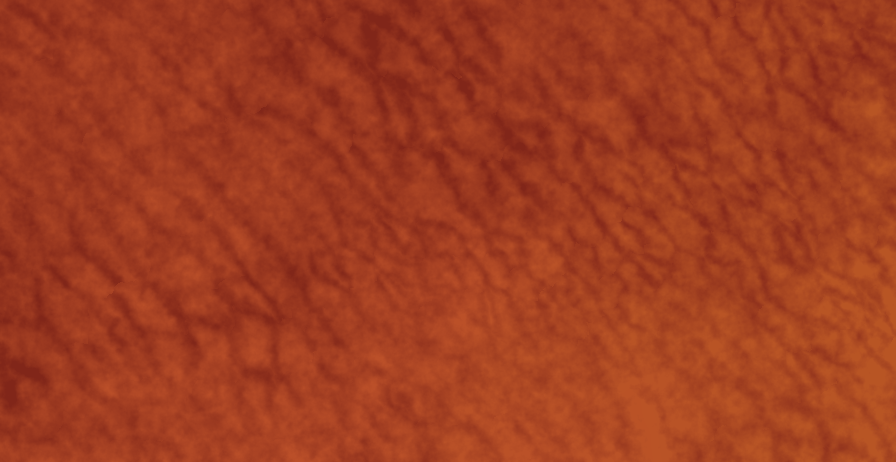
Reproduce this texture procedurally as a WebGL 2 fragment shader.

```glsl
#version 300 es
precision highp float;
// Warm red-brown leather with soft diagonal creases and an uneven orange glow.

#define CELLS 13.5          // creases per canvas height, across the grain
#define STRETCH 1.7         // cell length relative to cell width
#define GRAIN_ANGLE -0.87   // direction of the long creases, radians
#define WARP 0.032          // wobble of the creases
#define CREASE_WIDTH 0.20   // in cell widths
#define CREASE_DEPTH 0.85
#define MOTTLE 0.85         // strength of the broad cloudy tone
#define GRAIN 0.80          // strength of the fine surface grain
#define BASE_TONE 0.86
#define DARK_RED vec3(0.550, 0.180, 0.109)
#define LIGHT_RED vec3(0.698, 0.285, 0.150)
#define LIGHT_ORANGE vec3(0.688, 0.302, 0.136)

uniform vec2 u_resolution;
out vec4 fragColor;

vec2 hash2(vec2 p) {
    vec3 q = fract(p.xyx * vec3(0.1031, 0.1030, 0.0973));
    q += dot(q, q.yzx + 33.33);
    return fract((q.xx + q.yz) * q.zy);
}

float noise(vec2 p) {
    vec2 i = floor(p), f = fract(p);
    f = f * f * (3.0 - 2.0 * f);
    float low = mix(hash2(i).x, hash2(i + vec2(1, 0)).x, f.x);
    float high = mix(hash2(i + vec2(0, 1)).x, hash2(i + vec2(1, 1)).x, f.x);
    return mix(low, high, f.y);
}

float fbm(vec2 p) {
    float sum = 0.0, amplitude = 0.5;
    for (int i = 0; i < 4; i++) {
        sum += amplitude * noise(p);
        p = mat2(1.6, 1.2, -1.2, 1.6) * p + 17.3;
        amplitude *= 0.5;
    }
    return sum / 0.9375;
}

// Soft cell borders; those running along the grain are the deepest.
float creases(vec2 q) {
    vec2 cell = floor(q), f = fract(q);
    vec2 nearestCell = vec2(0.0), nearest = vec2(0.0);
    float best = 9.0;
    for (int y = -1; y <= 1; y++)
    for (int x = -1; x <= 1; x++) {
        vec2 g = vec2(x, y);
        vec2 r = g + hash2(cell + g + 50.0) - f;
        if (dot(r, r) < best) {
            best = dot(r, r);
            nearest = r;
            nearestCell = g;
        }
    }
    float depth = 0.0;
    for (int y = -2; y <= 2; y++)
    for (int x = -2; x <= 2; x++) {
        vec2 g = nearestCell + vec2(x, y);
        vec2 r = g + hash2(cell + g + 50.0) - f;
        vec2 gap = r - nearest;
        if (dot(gap, gap) < 0.0001) continue;
        vec2 normal = normalize(gap);
        float d = dot(0.5 * (r + nearest), normal) / CREASE_WIDTH;
        float along = mix(0.35, 1.0, smoothstep(0.2, 0.9, abs(normal.x)));
        float profile = 0.7 * exp(-d * d) + 0.3 * exp(-0.22 * d * d);
        depth = max(depth, along * profile);
    }
    return depth;
}

void main() {
    vec2 uv = gl_FragCoord.xy / u_resolution;
    vec2 p = gl_FragCoord.xy / u_resolution.y;

    // Wobbled, ragged coordinates, turned so that y follows the grain
    vec2 wobble = vec2(fbm(p * 6.0 + 3.0), fbm(p * 6.0 + 41.0)) - 0.5;
    vec2 ragged = vec2(fbm(p * 36.0 + 13.0), fbm(p * 36.0 + 87.0)) - 0.5;
    vec2 w = p + 2.0 * WARP * wobble + 0.7 * WARP * ragged;
    vec2 alongGrain = vec2(cos(GRAIN_ANGLE), sin(GRAIN_ANGLE));
    vec2 acrossGrain = vec2(-alongGrain.y, alongGrain.x);
    vec2 q = CELLS * vec2(dot(w, acrossGrain), dot(w, alongGrain) / STRETCH);

    // Large creases fade into finer ones, mainly to the right, and break up
    float fineShare = smoothstep(0.45, 0.7, 0.6 * noise(p * 2.6 + 9.0) + 0.4 * uv.x);
    float crease = mix(creases(q + 20.0), 0.85 * creases(q * 1.4 + 70.0), fineShare);
    crease *= mix(0.5, 1.0, smoothstep(0.28, 0.62, noise(p * 3.4 + 23.0)));
    crease *= 0.35 + 1.2 * fbm(p * 15.0 + 5.0);

    // Broad light, cloudy tone and fine grain
    float tone = BASE_TONE + 0.55 * (uv.x - 0.5) - 0.36 * (uv.y - 0.5);
    tone += MOTTLE * (fbm(p * 3.0 + 60.0) - 0.5);
    tone += 0.65 * (fbm(p * 17.0 + 7.0) - 0.5);
    tone += GRAIN * (fbm(p * 62.0 + 11.0) - 0.5);
    tone -= CREASE_DEPTH * crease;

    float orange = smoothstep(0.35, 0.9, uv.x + 0.4 * (fbm(p * 2.2 + 31.0) - 0.5) - 0.1 * uv.y);
    vec3 light = mix(LIGHT_RED, LIGHT_ORANGE, orange);
    fragColor = vec4(mix(DARK_RED, light, clamp(tone, -0.3, 1.25)), 1.0);
}
```
